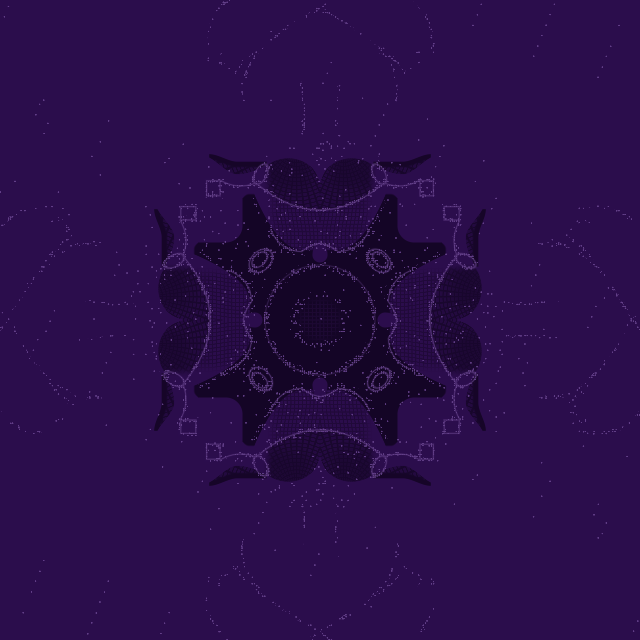
Write a three.js fragment shader that draws this background.

```glsl
// An eightfold mandala: a dark star with hatched petals, traced by violet threads and dust.
// The plane is folded into one octant; shapes are distance functions in that octant, and
// dust is a jittered cell pattern whose density rises near each curve.

#define SPAN 768.0        // design units across the canvas
#define EDGE 0.8          // softness of shape edges
#define DUST_CELL 2.5     // spacing of dust cells
#define DUST_RADIUS 0.95
#define HATCH_PITCH 4.6
#define GROUND vec3(0.17, 0.05, 0.30)
#define INK vec3(0.08, 0.02, 0.15)
#define FAINT vec3(0.12, 0.04, 0.21)
#define THREAD vec3(0.41, 0.27, 0.56)

varying vec2 vUv;

float hash(vec2 p) {
  return fract(sin(dot(p, vec2(127.1, 311.7))) * 43758.5);
}

float fill(float d) { return 1.0 - smoothstep(-EDGE, EDGE, d); }

float glow(float d, float width) { return exp(-d * d / (width * width)); }

float segment(vec2 p, vec2 a, vec2 b) {
  vec2 ab = b - a;
  return length(p - a - ab * clamp(dot(p - a, ab) / dot(ab, ab), 0.0, 1.0));
}

// Distance to a quadratic curve, walked as short segments
float curve(vec2 p, vec2 a, vec2 c, vec2 b) {
  float d = 1e3;
  vec2 last = a;
  for (int i = 1; i <= 8; i++) {
    float t = float(i) / 8.0;
    vec2 next = mix(mix(a, c, t), mix(c, b, t), t);
    d = min(d, segment(p, last, next));
    last = next;
  }
  return d;
}

float ellipseLine(vec2 p, vec2 r) { return abs(length(p / r) - 1.0) * min(r.x, r.y); }

float hatch(vec2 v) {
  vec2 g = abs(fract(v) - 0.5);
  return smoothstep(0.27, 0.43, max(g.x, g.y));
}

// Dust specks, present where the random value falls below the density
float dust(vec2 p, float density) {
  vec2 cell = floor(p / DUST_CELL);
  vec2 jitter = 0.36 + 0.28 * vec2(hash(cell + 17.0), hash(cell + 53.0));
  float d = length(p - (cell + jitter) * DUST_CELL);
  return step(hash(cell), density) * (1.0 - smoothstep(DUST_RADIUS - 0.4, DUST_RADIUS + 0.5, d));
}

// Star body: a flared edge facing the axis and a rounded notch on the diagonal
float star(vec2 q) {
  float flare = max(q.y - 21.0, 0.0);
  float tip = max(q.y - 85.0, 0.0);
  float reach = min(84.0 + 0.02 * flare * flare, 151.0 - 0.08 * tip * tip);
  float notch = 20.0 - length(max(113.0 - q, 0.0));
  return max((q.x - reach) * 0.55, notch);
}

void main() {
  vec2 p = (vUv - 0.5) * SPAN;
  vec2 q = abs(p);
  q = vec2(max(q.x, q.y), min(q.x, q.y)); // x along the axis, y away from it
  float r = length(p);
  float arc = q.x - 132.0 - 0.0055 * q.y * q.y;
  vec3 color = GROUND;

  // Petals: a loose grid inside the arc, dense fans outside it
  float looseGrid = hatch((q + vec2(0.0, 2.0 * sin(q.x * 0.08))) / HATCH_PITCH);
  float inner = fill(arc) * (1.0 - smoothstep(48.0, 66.0, q.y));
  color = mix(color, INK, inner * looseGrid * 0.5);
  vec2 fan = q - vec2(212.0, 28.0);
  float fanHatch = hatch(vec2(length(fan) / HATCH_PITCH, atan(fan.y, -fan.x) * 9.0));
  float rim = 194.0 - 0.012 * (q.y - 38.0) * (q.y - 38.0) - 14.0 * exp(-q.y / 4.5);
  float outer = fill(q.x - rim) * fill(-arc) * (1.0 - smoothstep(56.0, 69.0, q.y));
  float crest = smoothstep(142.0, 172.0, q.x) * smoothstep(2.0, 24.0, q.y);
  color = mix(color, INK, outer * mix(0.3 + 0.5 * fanHatch, 0.85, crest * 0.6));

  // Wings: curved horns with a hatched underside
  float along = clamp((q.y - 65.0) / 68.0, 0.0, 1.0);
  float wingTop = 190.0 + 9.0 * smoothstep(0.5, 1.0, along);
  float wingDepth = 4.0 + 11.0 * sin(3.1416 * along);
  float wing = fill(q.x - wingTop) * fill(wingTop - wingDepth - q.x) * fill(64.0 - q.y) * fill(q.y - 133.0);
  float under = smoothstep(5.0, 8.0, wingTop - q.x);
  color = mix(color, INK, wing * mix(0.95, 0.35 + 0.5 * fanHatch, under));

  // Star, the leaf cut on each axis and the faint woven heart
  color = mix(color, INK, fill(star(q)));
  float leaf = length(vec2((q.x - 78.0) * (q.x > 78.0 ? 0.6 : 1.0), q.y)) - 9.0;
  color = mix(color, GROUND, fill(leaf));
  color = mix(color, FAINT, (1.0 - smoothstep(18.0, 30.0, r)) * hatch(p / HATCH_PITCH) * 0.8);

  // Fine threads: petal arc, loop, curl, star trim and diagonal eyes
  float thread = max(abs(arc) * 0.8, q.y - 76.0);
  vec2 loopAxis = q - vec2(175.0, 71.0);
  loopAxis = mat2(0.88, 0.47, -0.47, 0.88) * loopAxis;
  thread = min(thread, ellipseLine(loopAxis, vec2(13.0, 7.0)));
  thread = min(thread, curve(q, vec2(164.0, 78.0), vec2(156.0, 100.0), vec2(168.0, 120.0)));
  vec2 curl = abs(q - vec2(158.0, 128.0)) - vec2(9.0, 8.0);
  thread = min(thread, abs(max(curl.x, curl.y)));
  float trim = curve(q, vec2(92.0, 0.0), vec2(90.0, 12.0), vec2(82.0, 22.0));
  trim = min(trim, curve(q, vec2(82.0, 22.0), vec2(83.0, 48.0), vec2(108.0, 59.0)));
  thread = min(thread, trim);
  vec2 eye = vec2(q.x - q.y, q.x + q.y - 142.0) * 0.7071;
  thread = min(thread, ellipseLine(eye, vec2(16.0, 11.5)));
  thread = min(thread, ellipseLine(eye - vec2(0.0, 2.0), vec2(11.0, 7.0)));

  // Dotted plumes reaching toward the borders
  float plume = curve(q, vec2(374.0, 0.0), vec2(321.0, 104.0), vec2(264.0, 92.0));
  plume = min(plume, curve(q, vec2(384.0, 110.0), vec2(360.0, 143.0), vec2(308.0, 134.0)));
  plume = min(plume, curve(q, vec2(322.0, 118.0), vec2(312.0, 128.0), vec2(302.0, 109.0)));
  plume = min(plume, curve(q, vec2(331.0, 66.0), vec2(315.0, 90.0), vec2(296.0, 102.0)));
  plume = min(plume, curve(q, vec2(287.0, 24.0), vec2(240.0, 15.0), vec2(222.0, 22.0)));
  plume = min(plume, segment(q, vec2(374.0, 0.0), vec2(384.0, 12.0)));

  // Dust gathers on curves and rings, thinning with distance
  float tipTrail = segment(q, vec2(108.0, 59.0), vec2(144.0, 80.0));
  float density = 0.6 * glow(thread, 2.0) + 0.32 * glow(plume, 1.7) + 0.35 * glow(tipTrail, 2.0);
  density += 0.55 * glow(r - 65.0, 3.0) + 0.25 * glow(r - 31.0, 4.5);
  density += 0.2 * glow(trim - 5.0, 1.5) + 0.05 * glow(q.x - 204.0, 18.0) * glow(q.y, 55.0);
  density += 0.028 * exp(-pow(r / 205.0, 6.0)) * smoothstep(60.0, 110.0, r);
  density += 0.0025 * (1.0 - smoothstep(270.0, 330.0, r));
  float line = 0.6 * glow(thread, 0.85) + 0.3 * glow(r - 66.0, 0.9);
  color = mix(color, THREAD, clamp(max(line, dust(p, density) * 0.9), 0.0, 1.0));

  gl_FragColor = vec4(color, 1.0);
}
```
